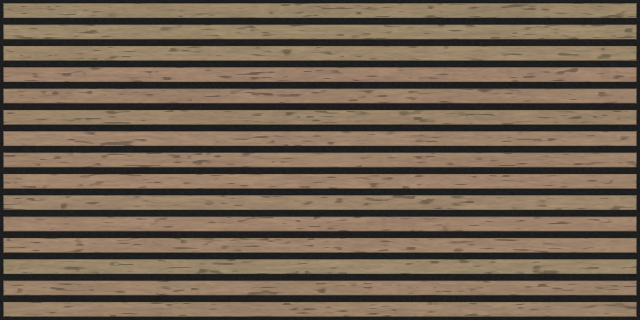
A WebGL 2 fragment shader for this texture:

```glsl
#version 300 es
precision highp float;
// Fifteen horizontal oak slats on black felt, one column wide.
// Rows come from fract; each slat is a box distance filled with
// stretched, gently warped value noise and a tint of its own.
uniform vec2 u_resolution;
out vec4 fragColor;

// Integer hash of a lattice cell, 0 to 1
float hash(vec2 cell) {
  uvec2 q = uvec2(ivec2(cell)) * uvec2(1597334673u, 3812015801u);
  uint n = (q.x ^ q.y) * 1597334673u;
  n = (n ^ (n >> 15)) * 2246822519u;
  n ^= n >> 13;
  return float(n >> 8) / 16777216.0;
}

float noise(vec2 p) {
  vec2 i = floor(p), f = fract(p);
  f = f * f * (3.0 - 2.0 * f);
  return mix(mix(hash(i), hash(i + vec2(1, 0)), f.x),
             mix(hash(i + vec2(0, 1)), hash(i + vec2(1, 1)), f.x), f.y);
}

float boxDistance(vec2 p, vec2 halfSize) {
  vec2 d = abs(p) - halfSize;
  return length(max(d, 0.0)) + min(max(d.x, d.y), 0.0);
}

vec3 feltColor(vec2 p) {
  float fibre = noise(p * 240.0) - 0.5;
  return vec3(0.118, 0.121, 0.119) + 0.035 * fibre;
}

vec3 woodColor(vec2 p, float row) {
  // Each slat is cut from a different part of the grain
  vec2 g = p + vec2(17.0 * hash(vec2(row, 3)), 5.0 * row);
  g.y += 0.009 * (noise(g * vec2(9, 24)) - 0.5);

  float broad = noise(g * vec2(5, 45));
  float streak = noise(g * vec2(16, 150));
  float fine = noise(g * vec2(65, 250) + 31.0);
  float light = 0.25 * broad + 0.4 * streak + 0.35 * fine;
  vec3 color = mix(vec3(0.545, 0.460, 0.375), vec3(0.665, 0.570, 0.455), light);

  // Short dark pores, broken along their length
  float pore = smoothstep(0.66, 0.92, noise(g * vec2(22, 170) + 71.0));
  pore *= smoothstep(0.25, 0.65, noise(g * vec2(48, 90) + 13.0));
  color *= 1.0 - 0.27 * pore;

  // Slats lean from rosy to yellowish
  float tint = hash(vec2(row, 11)) - 0.5;
  color += tint * vec3(0.022, -0.016, 0.008);
  return color * (0.985 + 0.03 * hash(vec2(row, 23)));
}

void main() {
  vec2 p = gl_FragCoord.xy / u_resolution.y;
  float width = u_resolution.x / u_resolution.y;
  float pixel = 1.0 / u_resolution.y;
  float rows = 15.0;
  float row = floor(p.y * rows);

  // Slat outline, with a narrow margin at both ends
  vec2 local = vec2(p.x - 0.5 * width, (fract(p.y * rows) - 0.5) / rows);
  vec2 halfSize = vec2(0.5 * width - 0.0104, 0.0232);
  float d = boxDistance(local, halfSize);

  // Eased edges, darker along the underside
  vec3 wood = woodColor(p, row);
  float rim = smoothstep(-0.0045, 0.0, d);
  wood *= 1.0 - rim * (local.y < 0.0 ? 0.24 : 0.14);

  // Felt falls into shade close to the slat
  vec3 felt = feltColor(p) * (1.0 - 0.12 * exp(-max(d, 0.0) * 300.0));

  float cover = 1.0 - smoothstep(-0.6 * pixel, 0.6 * pixel, d);
  fragColor = vec4(mix(felt, wood, cover), 1.0);
}
```
